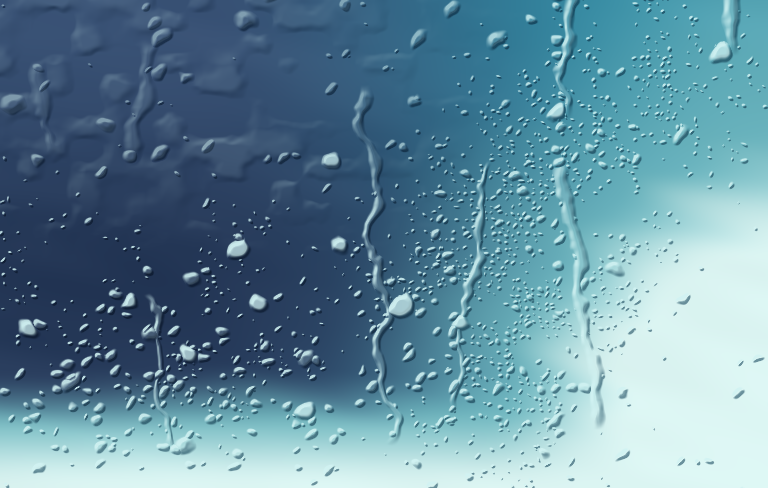
Give the GLSL for this texture, as a WebGL 2 fragment shader.

```glsl
#version 300 es
precision highp float;
// Rain on a cold window: a blurred slate-to-teal backdrop with a pale glow,
// covered by a height field of hashed droplets, running trails and large beads.
// The slope of that field towards the light gives the glints and shadows.

uniform vec2 u_resolution;
out vec4 outColor;

const float ASPECT = 1.5705;
const vec3 SLATE = vec3(0.23, 0.33, 0.47);
const vec3 TEAL  = vec3(0.19, 0.54, 0.64);
const vec3 NAVY  = vec3(0.13, 0.20, 0.32);
const vec3 MIST  = vec3(0.45, 0.73, 0.76);
const vec3 PALE  = vec3(0.86, 0.96, 0.95);
const vec3 GLINT = vec3(0.82, 0.95, 0.95);
const vec3 SHADOW_TINT = vec3(0.42, 0.54, 0.60);
const vec2 LIGHT_DIR = vec2(-0.6, 0.8);
const float SLOPE_STEP = 0.004;
const float FINE_SCALE = 72.0;
const float MEDIUM_SCALE = 32.0;
const float LARGE_SCALE = 17.0;

float hash(vec2 p) { return fract(sin(dot(p, vec2(127.1, 311.7))) * 43758.5453); }

float noise(vec2 p) {
  vec2 i = floor(p), f = fract(p);
  f = f * f * (3.0 - 2.0 * f);
  return mix(mix(hash(i), hash(i + vec2(1, 0)), f.x),
             mix(hash(i + vec2(0, 1)), hash(i + vec2(1, 1)), f.x), f.y);
}

// Falls from 1 at high to 0 at low as x decreases reversed: 1 below a, 0 above b.
float fall(float a, float b, float x) { return 1.0 - smoothstep(a, b, x); }

float blob(vec2 p, vec2 center, vec2 radius) {
  vec2 q = (p - center) / radius;
  return exp(-dot(q, q));
}

// Chance that a cell holds a droplet, per droplet size
float fineDensity(vec2 p) {
  float d = 1.1 * blob(p, vec2(1.09, 0.45), vec2(0.16, 0.33))
          + 0.9 * blob(p, vec2(1.32, 0.77), vec2(0.10, 0.22))
          + 0.6 * blob(p, vec2(0.87, 0.34), vec2(0.10, 0.22))
          + 0.6 * blob(p, vec2(0.43, 0.34), vec2(0.22, 0.19))
          + 0.4 * blob(p, vec2(0.03, 0.42), vec2(0.07, 0.13))
          + 0.5 * blob(p, vec2(1.51, 0.78), vec2(0.04, 0.13));
  return d * smoothstep(0.15, 0.6, noise(p * 11.0));
}

float mediumDensity(vec2 p) {
  return 0.04 + 0.7 * blob(p, vec2(0.42, 0.21), vec2(0.24, 0.16))
       + 0.5 * blob(p, vec2(0.15, 0.18), vec2(0.15, 0.15))
       + 0.6 * blob(p, vec2(0.88, 0.30), vec2(0.11, 0.22))
       + 0.4 * blob(p, vec2(1.10, 0.40), vec2(0.13, 0.40));
}

float largeDensity(vec2 p) {
  return 0.28 * smoothstep(0.5, 0.85, p.y) * fall(0.7, 1.5, p.x)
       + 0.22 * blob(p, vec2(0.35, 0.24), vec2(0.40, 0.15));
}

// One jittered grid of slanted droplets; kind selects the density
float droplets(vec2 p, float scale, int kind) {
  vec2 cell = floor(p * scale);
  float h = 0.0;
  for (int j = -1; j <= 1; j++)
  for (int i = -1; i <= 1; i++) {
    vec2 id = cell + vec2(i, j);
    vec2 seed = id + float(kind) * 57.0;
    vec2 center = id + 0.5 + 0.55 * (vec2(hash(seed + 3.1), hash(seed + 7.7)) - 0.5);
    vec2 c = center / scale;
    float density = kind == 0 ? fineDensity(c) : kind == 1 ? mediumDensity(c) : largeDensity(c);
    float radius = mix(0.20, 0.48, hash(seed + 13.3)) * step(hash(seed), density);
    vec2 q = p * scale - center;
    q.y += q.x * (hash(seed + 21.9) - 0.7);
    q.y *= 1.25;
    h = max(h, radius * fall(0.25, 1.0, length(q) / max(radius, 0.001)));
  }
  return h / scale;
}

// Wavering run of water from yTop to yBottom
float trail(vec2 p, float x, float yTop, float yBottom, float bend, float width, float sway) {
  float t = yTop - p.y;
  float path = x + bend * t + sway * (sin(p.y * 25.0 + x * 40.0) + 0.5 * sin(p.y * 57.0));
  float w = width * (0.5 + 0.8 * noise(vec2(x * 90.0, p.y * 24.0)));
  float ends = smoothstep(0.0, 0.03, t) * smoothstep(0.0, 0.04, p.y - yBottom);
  return w * ends * fall(0.1, 1.0, abs(p.x - path) / w);
}

// Large bead, heavier towards its base
float bead(vec2 p, vec2 center, float radius) {
  vec2 q = (p - center) / radius;
  q.x += 0.35 * q.y * sin(center.x * 37.0);
  q.x *= 1.0 + 0.35 * q.y;
  return radius * fall(0.35, 1.0, length(q));
}

// x: height of all water, y: height of bright beads only
vec2 water(vec2 p) {
  p += 0.009 * (vec2(noise(p * 55.0), noise(p * 55.0 + 31.0)) - 0.5);
  float h = max(droplets(p, FINE_SCALE, 0), droplets(p, MEDIUM_SCALE, 1));
  h = max(h, 0.7 * droplets(p, LARGE_SCALE, 2));
  float runs = trail(p, 1.158, 1.04, 0.76, 0.0, 0.012, 0.010);
  runs = max(runs, trail(p, 1.150, 0.67, 0.12, 0.14, 0.018, 0.007));
  runs = max(runs, trail(p, 0.745, 0.83, 0.09, 0.07, 0.012, 0.014));
  runs = max(runs, trail(p, 1.000, 0.67, 0.16, -0.15, 0.010, 0.008));
  runs = max(runs, trail(p, 0.310, 0.40, 0.07, 0.10, 0.009, 0.008));
  runs = max(runs, 0.4 * trail(p, 0.08, 0.88, 0.68, 0.1, 0.022, 0.008));
  runs = max(runs, 0.4 * trail(p, 0.30, 0.92, 0.66, -0.1, 0.022, 0.010));
  runs = max(runs, trail(p, 1.492, 1.04, 0.89, 0.0, 0.020, 0.004));
  float b = max(bead(p, vec2(0.676, 0.672), 0.019), bead(p, vec2(0.488, 0.492), 0.024));
  b = max(b, max(bead(p, vec2(0.693, 0.498), 0.020), bead(p, vec2(0.527, 0.379), 0.020)));
  b = max(b, max(bead(p, vec2(0.820, 0.375), 0.028), bead(p, vec2(0.943, 0.340), 0.019)));
  b = max(b, max(bead(p, vec2(0.385, 0.279), 0.021), bead(p, vec2(0.625, 0.160), 0.020)));
  b = max(b, max(bead(p, vec2(0.057, 0.328), 0.022), bead(p, vec2(1.475, 0.893), 0.022)));
  b = max(b, max(bead(p, vec2(1.139, 0.770), 0.019), bead(p, vec2(0.266, 0.385), 0.019)));
  float ripple = 0.007 * smoothstep(0.45, 0.9, noise(p * vec2(17.0, 23.0)));
  ripple *= smoothstep(0.45, 0.7, p.y) * fall(0.5, 1.1, p.x);
  return vec2(max(max(h, runs), b) + ripple, b);
}

vec3 backdrop(vec2 uv) {
  vec3 col = mix(SLATE, TEAL, smoothstep(0.25, 0.85, uv.x));
  col = mix(col, NAVY, 0.95 * blob(uv, vec2(0.10, 0.42), vec2(0.55, 0.35)));
  col = mix(col, MIST, 0.55 * blob(uv, vec2(1.0, 0.92), vec2(0.2, 0.28)));
  float smear = noise(uv * vec2(9.0, 16.0) + uv.yx * 5.0) - 0.5;
  float glow = length((uv - vec2(1.05, 0.15)) / vec2(0.33, 0.47)) + 0.12 * smear;
  col = mix(col, MIST, fall(0.9, 2.0, glow));
  col = mix(col, MIST, fall(0.10, 0.25, uv.y + 0.03 * smear));
  col = mix(col, PALE, fall(0.0, 0.17, uv.y));
  return mix(col, PALE, fall(0.7, 1.25, glow)) + 0.025 * smear;
}

void main() {
  vec2 uv = gl_FragCoord.xy / u_resolution;
  vec2 p = uv * vec2(ASPECT, 1.0);
  vec3 col = backdrop(uv);

  vec2 here = water(p);
  float slope = (here.x - water(p + LIGHT_DIR * SLOPE_STEP).x) / SLOPE_STEP;
  float bright = mix(0.85, 0.42, smoothstep(0.45, 0.8, p.y) * fall(0.7, 1.2, p.x));

  // Shadowed side, lit side, then the pale bodies of the beads
  col *= mix(vec3(1.0), SHADOW_TINT, clamp(-slope * 0.8, 0.0, 0.9));
  col = mix(col, GLINT, 0.22 * bright * smoothstep(0.002, 0.009, here.x));
  col = mix(col, GLINT, bright * clamp(slope * 0.8, 0.0, 1.0));
  col = mix(col, GLINT, 0.65 * smoothstep(0.006, 0.017, here.y));
  outColor = vec4(clamp(col, 0.0, 1.0), 1.0);
}
```
